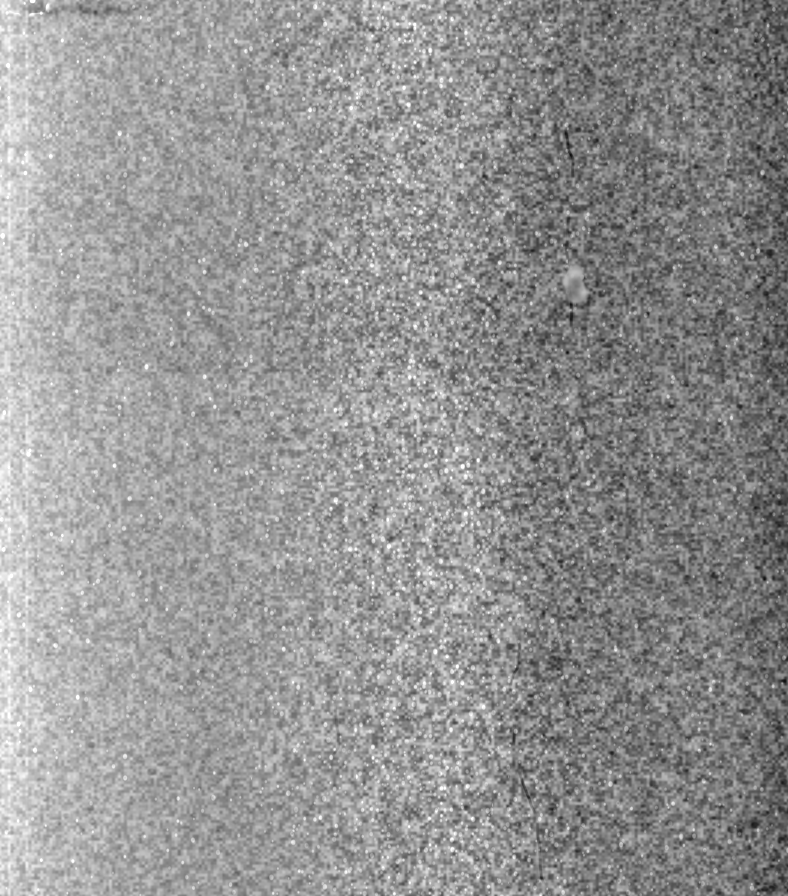
Reproduce this texture procedurally as a Shadertoy shader.

```glsl
// Worn asphalt under raking light: a grey sweep from a bright left edge to a dark
// right edge, covered with fine noise, glittering chips and small dark pits.
// A scan seam, hairline cracks, a pale lump and a smear at the top break it up.

const float BASE_TONE    = 0.595;
const float EDGE_GLOW    = 0.25;    // extra light at the left edge
const float RIGHT_SHADE  = 0.115;   // loss of light on the right
const float FINE_SCALE   = 300.0;   // grains per canvas height
const float MEDIUM_SCALE = 150.0;
const float CHIP_SCALE   = 170.0;
const float PIT_SCALE    = 105.0;
const float CHIP_LIGHT   = 0.27;
const float SEAM_Y       = 0.583;
const vec2  LUMP_POS     = vec2(0.640, 0.684);

vec2 hash22(vec2 p) {
    vec3 q = fract(vec3(p.xyx) * vec3(0.1031, 0.1030, 0.0973));
    q += dot(q, q.yzx + 33.33);
    return fract((q.xx + q.yz) * q.zy);
}

float valueNoise(vec2 p) {
    vec2 cell = floor(p), f = fract(p);
    f = f * f * (3.0 - 2.0 * f);
    float low  = mix(hash22(cell).x, hash22(cell + vec2(1, 0)).x, f.x);
    float high = mix(hash22(cell + vec2(0, 1)).x, hash22(cell + vec2(1, 1)).x, f.x);
    return mix(low, high, f.y);
}

// Jittered ellipses of varied size and strength, one at most per cell
float specks(vec2 p, float density, vec2 stretch, float seed) {
    vec2 cell = floor(p);
    float edge = max(0.16, 0.6 * fwidth(p.y));
    float cover = 0.0;
    for (int j = -1; j <= 1; j++)
    for (int i = -1; i <= 1; i++) {
        vec2 id = cell + vec2(i, j);
        vec2 place = hash22(id + seed);
        vec2 kind = hash22(id + seed + 57.0);
        vec2 offset = (p - id - 0.15 - 0.7 * place) / stretch;
        float radius = mix(0.18, 0.46, kind.y * kind.y);
        float spot = 1.0 - smoothstep(radius - edge, radius + edge, length(offset));
        float present = step(kind.x, density);
        cover = max(cover, spot * present * mix(0.5, 1.0, place.x));
    }
    return cover;
}

// Broken, wandering vertical line between two heights
float crack(vec2 p, float x, float bottom, float top, float lean) {
    float path = x + lean * (p.y - bottom);
    path += 0.012 * (valueNoise(vec2(p.y * 22.0, x * 90.0)) - 0.5);
    path += 0.005 * (valueNoise(vec2(p.y * 90.0, x * 70.0)) - 0.5);
    float span = smoothstep(bottom - 0.01, bottom + 0.02, p.y)
               * (1.0 - smoothstep(top - 0.02, top + 0.01, p.y));
    float gaps = smoothstep(0.35, 0.65, valueNoise(vec2(p.y * 45.0, x * 50.0)));
    return span * gaps * (1.0 - smoothstep(0.0006, 0.0026, abs(p.x - path)));
}

// Broad light: left glow, centre band, shaded right side, seam
float sweep(vec2 p, float u, float centre, float right) {
    float tone = BASE_TONE + EDGE_GLOW * exp(-9.0 * u) + 0.025 * centre;
    tone -= RIGHT_SHADE * right + 0.09 * smoothstep(0.92, 1.0, u);
    float aboveSeam = smoothstep(SEAM_Y - 0.001, SEAM_Y + 0.001, p.y);
    tone -= 0.035 * aboveSeam * (1.0 - smoothstep(SEAM_Y, 1.0, p.y));
    tone += 0.05 * (valueNoise(p * vec2(9.0, 5.0)) - 0.5);
    // Faint scan columns by the left edge
    float columns = exp(-pow((u - 0.012) / 0.002, 2.0)) + exp(-pow((u - 0.034) / 0.002, 2.0));
    return tone + 0.07 * columns;
}

void mainImage(out vec4 fragColor, in vec2 fragCoord) {
    vec2 p = fragCoord / iResolution.y;
    float u = fragCoord.x / iResolution.x;
    float centre = exp(-pow((u - 0.53 + 0.05 * (p.y - 0.5)) / 0.15, 2.0));
    float right = smoothstep(0.54, 0.72, u);

    float tone = sweep(p, u, centre, right);

    // Fine and medium grain
    float fine = valueNoise(p * FINE_SCALE) - 0.5;
    float medium = valueNoise(p * MEDIUM_SCALE + 31.0) - 0.5;
    tone += (0.26 * fine + 0.17 * medium) * (0.85 + 0.6 * centre + 0.35 * right);

    // Dark pits, wider and deeper on the right
    float pits = specks(p * PIT_SCALE, mix(0.13, 0.32, right), vec2(1.15, 0.9), 11.0);
    tone -= mix(0.11, 0.16, right) * pits;

    // Bright chips, dense in the centre band
    float chips = specks(p * CHIP_SCALE, 0.04 + 0.30 * centre + 0.03 * right, vec2(0.9, 1.15), 83.0);
    tone += CHIP_LIGHT * chips;

    // Hairline cracks
    float cracks = crack(p, 0.633, 0.63, 0.90, 0.0) + crack(p, 0.612, 0.0, 0.14, -0.2);
    cracks += 0.7 * crack(p, 0.572, 0.12, 0.30, 0.02) + 0.6 * crack(p, 0.374, 0.15, 0.24, 0.0);
    tone -= 0.2 * min(cracks, 1.0);

    // Pale lump with its shadow
    vec2 warp = vec2(valueNoise(p * 70.0), valueNoise(p * 70.0 + 9.0)) - 0.5;
    vec2 lump = (p - LUMP_POS + 0.012 * warp) / vec2(0.016, 0.023);
    float shadow = 1.0 - smoothstep(0.7, 1.15, length(lump - vec2(0.35, -0.3)));
    float body = 1.0 - smoothstep(0.7, 1.1, length(lump));
    tone -= 0.16 * shadow * (1.0 - body);
    tone = mix(tone, 0.60 + 0.35 * (valueNoise(p * 95.0 + 4.0) - 0.4), 0.85 * body);

    // Smear and flakes in the top left corner
    float along = smoothstep(0.015, 0.04, p.x) * (1.0 - smoothstep(0.13, 0.17, p.x));
    float smear = along * exp(-pow((p.y - 0.989 + 0.008 * warp.y) / 0.006, 2.0));
    tone -= 0.2 * smear;
    float corner = 1.0 - smoothstep(0.4, 1.0, length((p - vec2(0.035, 0.993)) / vec2(0.03, 0.014)));
    tone += 0.5 * corner * smoothstep(0.5, 0.7, valueNoise(p * 110.0));

    fragColor = vec4(vec3(clamp(tone, 0.0, 1.0)), 1.0);
}
```
